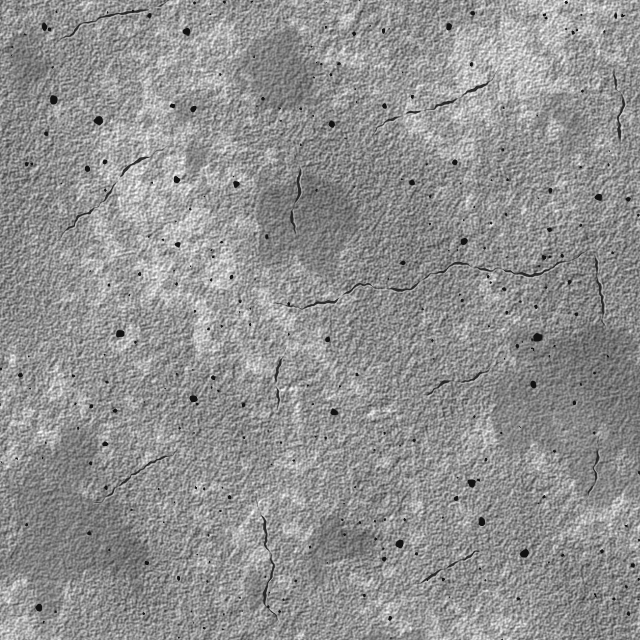
This texture is drawn by a three.js fragment shader. Its source:

```glsl
// Weathered grey concrete: blotchy stains, pale flecks and gritty relief lit from
// the upper left, broken by scattered black pits and thin wandering cracks.
// Stains and grit are gradient noise; pits sit in hashed cells; cracks are bent lines.

#define BASE_GREY 0.568
#define STAIN_DEPTH 0.085
#define FLECK_GAIN 0.11
#define GRIT_SCALE 225.0
#define GRIT_GAIN 0.26
#define PIT_GREY 0.07
#define PIT_RADIUS 0.0062
#define CRACK_COUNT 13
#define CRACK_WIDTH 0.0019
#define CRACK_WANDER 0.032
#define EDGE_SOFTNESS 0.0011
#define LIGHT_DIR vec2(-0.71, 0.71)

varying vec2 vUv;

vec2 hash2(vec2 p) {
  vec3 q = fract(p.xyx * vec3(0.1031, 0.1030, 0.0973));
  q += dot(q, q.yzx + 33.33);
  return fract((q.xx + q.yz) * q.zy);
}

float cornerSlope(vec2 cell, vec2 offset) {
  float angle = 6.2832 * hash2(cell).x;
  return dot(vec2(cos(angle), sin(angle)), offset);
}

float gradientNoise(vec2 p) {
  vec2 i = floor(p), f = fract(p);
  vec2 u = f * f * f * (f * (f * 6.0 - 15.0) + 10.0);
  vec2 e = vec2(1.0, 0.0);
  float low = mix(cornerSlope(i, f), cornerSlope(i + e, f - e), u.x);
  float high = mix(cornerSlope(i + e.yx, f - e.yx), cornerSlope(i + 1.0, f - 1.0), u.x);
  return mix(low, high, u.y);
}

float fbm(vec2 p) {
  float sum = 0.0, gain = 1.0;
  for (int i = 0; i < 5; i++) {
    sum += gain * gradientNoise(p);
    p = mat2(1.6, 1.2, -1.2, 1.6) * p + 17.3;
    gain *= 0.5;
  }
  return sum;
}

// Shading of a bumpy surface: bright where it falls away towards the light
float relief(vec2 p, float scale) {
  mat2 turn = mat2(0.84, 0.54, -0.54, 0.84);
  vec2 ahead = p + LIGHT_DIR * 0.65 / scale;
  return gradientNoise(turn * p * scale) - gradientNoise(turn * ahead * scale);
}

// Signed distance to a ragged pit that may occupy this cell
float pitDistance(vec2 p, float cells, float radius, float chance) {
  vec2 cell = floor(p * cells);
  vec2 place = hash2(cell + cells);
  vec2 fate = hash2(cell + 3.0 * cells + 51.0);
  if (fate.x > chance) return 1.0;
  vec2 d = p - (cell + 0.2 + 0.6 * place) / cells;
  d.x *= 0.85 + 0.5 * place.y;
  float ragged = 0.45 * radius * gradientNoise(p * 0.9 / radius);
  return length(d) + ragged - radius * mix(0.45, 1.0, fate.y);
}

// x: dark opening, y: lit lower edge
vec2 cracks(vec2 p) {
  vec2 mark = vec2(0.0);
  float breaks = gradientNoise(p * 48.0);
  for (int i = 0; i < CRACK_COUNT; i++) {
    float id = float(i);
    vec2 chance = hash2(vec2(id + 4.0, 7.0));
    vec2 centre = fract(vec2(0.66, 0.56) + id * vec2(0.755, 0.570));
    bool isMain = i == 0;
    float angle = mod(id, 2.0) < 0.5 ? 0.15 + 0.6 * chance.x : 1.2 + 0.6 * chance.x;
    if (isMain) angle = 0.12;
    float halfLength = isMain ? 0.32 : 0.05 + 0.09 * chance.y;
    vec2 dir = vec2(cos(angle), sin(angle));
    vec2 d = p - centre;
    float along = dot(d, dir);
    float across = dot(d, vec2(-dir.y, dir.x));
    if (abs(along) > halfLength || abs(across) > 0.08) continue;
    across -= CRACK_WANDER * fbm(vec2(along * 9.0, id * 5.3 + 0.4));
    float taper = 1.0 - smoothstep(0.45 * halfLength, halfLength, abs(along));
    float width = CRACK_WIDTH * taper * clamp(0.75 + 1.5 * breaks, 0.1, 1.5);
    float strength = min(1.0, width / EDGE_SOFTNESS);
    float gap = abs(across) - width;
    float lip = abs(across + width + 0.0016) - 0.0008;
    mark.x = max(mark.x, strength * (1.0 - smoothstep(-EDGE_SOFTNESS, EDGE_SOFTNESS, gap)));
    mark.y = max(mark.y, strength * (1.0 - smoothstep(-EDGE_SOFTNESS, EDGE_SOFTNESS, lip)));
  }
  return mark;
}

void main() {
  vec2 p = vUv;

  // Broad tone, faint vertical streaks and ragged dark stains
  float broad = fbm(p * 3.2 + 8.7);
  float streaks = fbm(p * vec2(32.0, 5.0) + 40.0);
  float stain = smoothstep(0.24, 0.36, fbm(p * 3.6 + 23.1) + 0.12 * streaks);
  float grey = BASE_GREY + 0.11 * broad + 0.04 * streaks - STAIN_DEPTH * stain;

  // Pale flaking flecks, gathered in the lighter areas
  float flecks = fbm(p * 27.0 + 61.0) + 0.8 * broad - 0.35 * stain;
  grey += FLECK_GAIN * smoothstep(0.22, 0.42, flecks);

  // Fine grit, with coarser bumps in the rough zones
  float rough = smoothstep(-0.1, 0.35, fbm(p * 4.3 + 90.0));
  float grit = relief(p, GRIT_SCALE) + 0.6 * relief(p + 3.0, 0.48 * GRIT_SCALE);
  grit += 0.45 * rough * relief(p + 5.0, 0.24 * GRIT_SCALE);
  grit += 0.5 * gradientNoise(p.yx * 1.37 * GRIT_SCALE);
  grey += GRIT_GAIN * grit * (1.0 - 0.3 * stain);

  // Cracks with a lit lip
  vec2 crack = cracks(p);
  grey = mix(grey, 0.83, 0.6 * crack.y);
  grey = mix(grey, 0.12, 0.92 * crack.x);

  // Pits in three sizes, the small ones mostly in rough zones
  float pit = pitDistance(p, 9.0, PIT_RADIUS * 1.1, 0.3);
  pit = min(pit, pitDistance(p + 0.37, 21.0, PIT_RADIUS * 0.6, 0.12 + 0.2 * rough));
  pit = min(pit, pitDistance(p + 0.71, 43.0, PIT_RADIUS * 0.38, 0.04 + 0.2 * rough));
  grey = mix(PIT_GREY, grey, smoothstep(-EDGE_SOFTNESS, EDGE_SOFTNESS, pit));

  gl_FragColor = vec4(vec3(clamp(grey, 0.03, 0.97)), 1.0);
}
```
